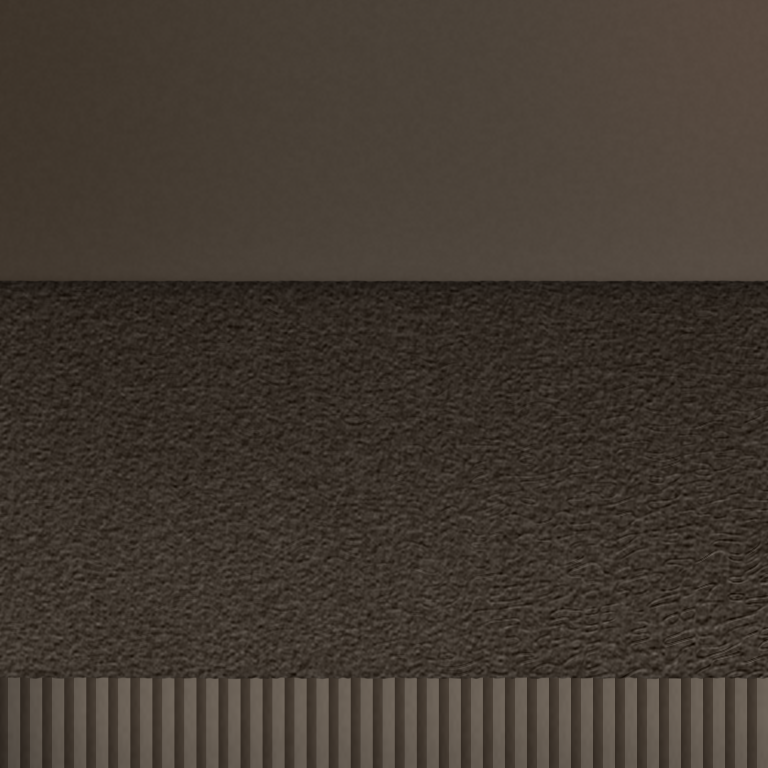
Give the GLSL for this texture, as a Shadertoy shader.

```glsl
// A dim interior surface study: a smooth wall above, a coarse woven band in
// the middle and a row of vertical slats along the bottom edge.
// Gradients shade the wall, embossed value noise the weave, fract the slats.

#define WALL_EDGE 0.634
#define SLAT_EDGE 0.117
#define SLAT_PERIOD 0.02868
#define SLAT_START 0.0104
#define SLAT_WIDTH 0.0160
#define GRAIN_FREQ vec2(175.0, 235.0)
#define GRAIN_CONTRAST 0.135
#define SPECKLE_CONTRAST 0.085
#define CREASE_FREQ vec2(48.0, 100.0)
#define CREASE_CONTRAST 0.085
#define WALL_NOISE 0.010

float hash(vec2 p) {
    vec3 q = fract(vec3(p.xyx) * 0.1031);
    q += dot(q, q.yzx + 33.33);
    return fract((q.x + q.y) * q.z);
}

float valueNoise(vec2 p) {
    vec2 cell = floor(p), f = fract(p);
    f = f * f * (3.0 - 2.0 * f);
    float low = mix(hash(cell), hash(cell + vec2(1, 0)), f.x);
    float high = mix(hash(cell + vec2(0, 1)), hash(cell + vec2(1, 1)), f.x);
    return mix(low, high, f.y);
}

// Smooth plaster: brighter and warmer to the right, cooler near its base
vec3 wallColor(vec2 uv) {
    float height = clamp((uv.y - WALL_EDGE) / (1.0 - WALL_EDGE), 0.0, 1.0);
    vec3 color = mix(vec3(0.242, 0.204, 0.165), vec3(0.290, 0.255, 0.218),
                     smoothstep(-0.1, 0.55, uv.x));
    color = mix(color, vec3(0.330, 0.288, 0.250), smoothstep(0.45, 1.05, uv.x));
    color += vec3(0.020, 0.021, 0.024) * exp(-height * 5.0);
    color += vec3(0.016, 0.002, 0.001) * smoothstep(0.4, 0.0, distance(uv, vec2(1.0)));
    color -= 0.03 * exp(-height * 55.0);
    float grain = valueNoise(uv * 300.0) + valueNoise(uv * 140.0 + 9.0) - 1.0;
    return color + WALL_NOISE * grain;
}

// Short horizontal threads with finer fibres on top
float weaveHeight(vec2 uv) {
    vec2 p = uv * GRAIN_FREQ;
    p.y += 1.5 * valueNoise(uv * vec2(60.0, 24.0));
    return 0.7 * valueNoise(p) + 0.3 * valueNoise(uv * 330.0 + 31.0);
}

// Broken dark folds lit along their lower lip, rising to the right
float creases(vec2 uv) {
    float slope = 0.16 * uv.x * uv.x * smoothstep(0.7, 0.1, uv.y);
    vec2 p = vec2(uv.x, uv.y - slope) * CREASE_FREQ;
    p.y += 1.6 * valueNoise(uv * vec2(30.0, 18.0) + 5.0);
    float fold = 1.0 - abs(2.0 * valueNoise(p) - 1.0);
    float lip = 1.0 - abs(2.0 * valueNoise(p + vec2(0.0, 0.36)) - 1.0);
    float strength = mix(0.3, 1.0, smoothstep(0.3, 1.0, uv.x)
                                 * smoothstep(0.62, 0.2, uv.y));
    return (smoothstep(0.6, 1.0, lip) - smoothstep(0.6, 1.0, fold)) * strength;
}

vec3 weaveColor(vec2 uv) {
    float depth = clamp((WALL_EDGE - uv.y) / (WALL_EDGE - SLAT_EDGE), 0.0, 1.0);
    vec3 color = mix(vec3(0.188, 0.158, 0.131), vec3(0.246, 0.213, 0.181),
                     smoothstep(-0.05, 1.0, depth));
    color += 0.012 * (valueNoise(uv * 7.0) - 0.5);

    // Light from above catches the upper flank of each lump
    float height = weaveHeight(uv);
    float relief = height - weaveHeight(uv + vec2(-0.0012, 0.0036));
    float speckle = valueNoise(uv * vec2(250.0, 230.0) + 71.0) - 0.5;
    float column = valueNoise(vec2(uv.x * 190.0, uv.y * 16.0)) - 0.5;
    float shade = GRAIN_CONTRAST * relief + SPECKLE_CONTRAST * speckle;
    shade += 0.016 * column + CREASE_CONTRAST * creases(uv);
    color += shade * mix(0.8, 1.08, depth);

    // Contact shadows beneath the wall and above the slats
    color *= 1.0 - 0.30 * exp(-depth * 32.0);
    color *= 1.0 - 0.14 * exp(-(1.0 - depth) * 75.0);
    return color;
}

// Raised bars with a bright face and a shaded recess
vec3 slatColor(vec2 uv, float pixel) {
    float x = fract((uv.x - SLAT_START) / SLAT_PERIOD) * SLAT_PERIOD;
    float face = smoothstep(-0.5 * pixel, 0.5 * pixel, x)
               * (1.0 - smoothstep(-0.5 * pixel, 0.5 * pixel, x - SLAT_WIDTH));
    float across = clamp(x / SLAT_WIDTH, 0.0, 1.0);
    float recess = clamp((x - SLAT_WIDTH) / (SLAT_PERIOD - SLAT_WIDTH), 0.0, 1.0);
    vec3 bar = vec3(0.425, 0.386, 0.345) * mix(0.96, 1.03, across);
    vec3 gap = mix(vec3(0.215, 0.180, 0.148), vec3(0.295, 0.255, 0.217), recess);
    vec3 color = mix(gap, bar, face);
    color *= mix(0.83, 1.0, smoothstep(0.0, 0.16, uv.x));
    color *= mix(0.93, 1.0, smoothstep(0.0, 0.08, uv.y));
    return color + 0.018 * (valueNoise(uv * vec2(260.0, 120.0)) - 0.5);
}

void mainImage(out vec4 fragColor, in vec2 fragCoord) {
    vec2 uv = fragCoord / iResolution.xy;
    float pixel = 1.0 / iResolution.y;

    // Slightly frayed borders where the weave meets its neighbours
    float fray = (valueNoise(vec2(uv.x * 150.0, 2.0)) - 0.5) * 0.002;
    float wallMask = smoothstep(-pixel, pixel, uv.y - WALL_EDGE - 0.5 * fray);
    float slatMask = 1.0 - smoothstep(-pixel, pixel, uv.y - SLAT_EDGE - fray);

    vec3 color = weaveColor(uv);
    color = mix(color, wallColor(uv), wallMask);
    color = mix(color, slatColor(uv, pixel), slatMask);
    fragColor = vec4(clamp(color, 0.0, 1.0), 1.0);
}
```
